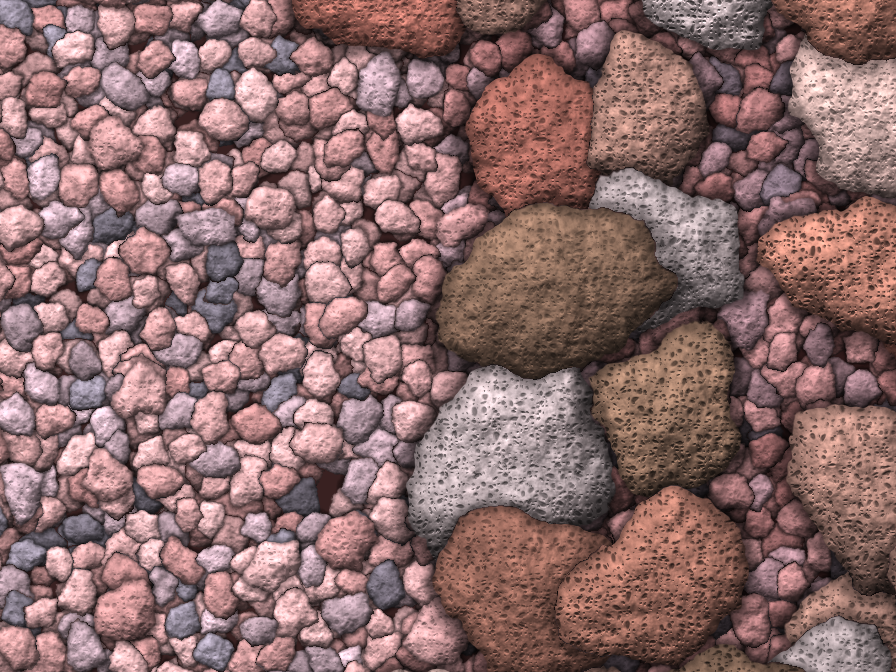
Give the GLSL for this texture, as a Shadertoy shader.

```glsl
// Pink volcanic gravel on the left, large porous lava rocks piled on the right.
const float TAU = 6.2831853;
const vec3 LIGHT = vec3(-0.30, 0.60, 0.74);
const float EXPOSURE = 1.17;
const float CORNER = 10.0;         // higher gives sharper stone corners
const float ROCK_EDGE = 0.56;      // rocks lie to the right of this
const vec3 SOIL = vec3(0.19, 0.11, 0.11);
const vec3 PINK_DEEP = vec3(0.67, 0.48, 0.48);
const vec3 PINK_PALE = vec3(0.84, 0.67, 0.68);
const vec3 MAUVE = vec3(0.66, 0.56, 0.60);
const vec3 SLATE = vec3(0.46, 0.43, 0.48);
const vec3 ROCKS[6] = vec3[6](
    vec3(0.58, 0.40, 0.35), vec3(0.62, 0.57, 0.58), vec3(0.47, 0.37, 0.31),
    vec3(0.76, 0.64, 0.62), vec3(0.62, 0.39, 0.35), vec3(0.60, 0.46, 0.42));

struct Stone { float r; vec2 slope; vec2 id; float cover; float shade; float near; };

float hash(vec2 p) {
    vec3 a = fract(p.xyx * vec3(0.1031, 0.1030, 0.0973));
    a += dot(a, a.yzx + 33.33);
    return fract((a.x + a.y) * a.z);
}

float noise(vec2 p) {
    vec2 i = floor(p), f = fract(p);
    f = f * f * (3.0 - 2.0 * f);
    return mix(mix(hash(i), hash(i + vec2(1, 0)), f.x),
               mix(hash(i + vec2(0, 1)), hash(i + vec2(1, 1)), f.x), f.y);
}

float fbm(vec2 p) {
    float sum = 0.0, amp = 0.5;
    for (int i = 0; i < 4; i++) {
        sum += amp * noise(p);
        p = mat2(1.6, 1.2, -1.2, 1.6) * p + 7.3;
        amp *= 0.5;
    }
    return sum;
}

// Rounded random polygon: x is 1 on the outline, yz is its gradient
vec3 stoneShape(vec2 q, vec2 id) {
    float axis = TAU * hash(id + 3.7), sum = 0.0;
    vec2 grad = vec2(0.0);
    for (int i = 0; i < 7; i++) {
        vec2 key = id + float(i) * vec2(17.3, 5.1);
        float a = (float(i) + 0.7 * hash(key)) * TAU / 7.0;
        float reach = (0.78 + 0.25 * hash(key + 41.0)) * (1.0 - 0.32 * abs(cos(a - axis)));
        vec2 dir = vec2(cos(a), sin(a)) / reach;
        float t = max(dot(q, dir), 0.0), w = pow(t, CORNER - 1.0);
        sum += w * t;
        grad += w * dir;
    }
    float r = pow(sum, 1.0 / CORNER);
    return vec3(r, grad * pow(max(r, 0.05), 1.0 - CORNER));
}

// Jittered grid of overlapping stones; the highest rank lies on top
Stone scatter(vec2 p, float cell, vec2 radii, float density, float leftEdge, float seed) {
    vec2 warp = vec2(fbm(p / cell * 4.0 + seed), fbm(p / cell * 4.0 + seed + 31.0)) - 0.47;
    p += warp * cell * 0.22;
    Stone s = Stone(9.0, vec2(0.0), vec2(0.0), 0.0, 1.0, 9.0);
    float rs[9], ranks[9], top = -1.0;
    for (int k = 0; k < 9; k++) {
        vec2 c = floor(p / cell) + vec2(k % 3, k / 3) - 1.0, id = c + seed;
        vec2 centre = (c + 0.2 + 0.6 * vec2(hash(id), hash(id + 57.0))) * cell;
        float radius = mix(radii.x, radii.y, hash(id + 11.0));
        rs[k] = 9.0;
        ranks[k] = hash(id + 23.0);
        vec2 q = (p - centre) / radius;
        if (centre.x < leftEdge || hash(id + 91.0) > density || dot(q, q) > 3.0) continue;
        vec3 shape = stoneShape(q, id);
        rs[k] = shape.x;
        s.near = min(s.near, shape.x);
        float aa = 1.2 / (iResolution.y * radius);
        float cover = 1.0 - smoothstep(1.0 - aa, 1.0 + aa, shape.x);
        if (cover > 0.0 && ranks[k] > top) {
            top = ranks[k];
            s.r = shape.x; s.slope = shape.yz; s.id = id; s.cover = cover;
        }
    }
    for (int k = 0; k < 9; k++)
        if (ranks[k] > top) s.shade *= mix(0.5, 1.0, smoothstep(0.95, 1.22, rs[k]));
    return s;
}

// Gas bubbles of random size, one per warped grid cell
float pits(vec2 p) {
    p += 0.9 * vec2(noise(p * 0.7), noise(p * 0.7 + 19.0));
    vec2 c = floor(p);
    vec2 d = fract(p) - 0.35 - 0.3 * vec2(hash(c), hash(c + 13.0));
    float size = 0.32 * hash(c + 29.0);
    return (1.0 - smoothstep(size * 0.5, size + 0.08, length(d))) * smoothstep(0.08, 0.18, size);
}

float bubbles(vec2 p) { return max(pits(p * 72.0), 0.8 * pits(p * 125.0 + 5.0)); }

// Lumps, grain and bubble hollows
float relief(vec2 p, float porous) {
    return 0.05 * porous * fbm(p * 13.0 + 2.0) + 0.013 * fbm(p * 48.0)
         - 0.003 * porous * bubbles(p);
}

vec3 paint(Stone s, vec3 albedo, vec2 p, float porous) {
    vec2 e = vec2(0.002, 0.0);
    float h = relief(p, porous);
    vec2 bump = vec2(relief(p + e.xy, porous) - h, relief(p + e.yx, porous) - h) / e.x;
    vec3 n = normalize(vec3(s.slope * s.r * s.r * 0.8 - bump * 0.8, 1.0));
    float light = 0.40 + 0.78 * max(dot(n, LIGHT), 0.0);
    float rim = 1.0 - 0.38 * smoothstep(0.80, 1.04, s.r);
    float grain = 0.74 + 0.6 * fbm(p * 90.0 + 3.0);
    return albedo * light * rim * grain * s.shade * (1.0 - 0.55 * porous * bubbles(p));
}

vec3 gravelColour(vec2 id) {
    float kind = hash(id + 67.0), tone = hash(id + 71.0);
    vec3 c = mix(PINK_DEEP, PINK_PALE, tone);
    if (kind > 0.72) c = MAUVE * (0.88 + 0.3 * tone);
    if (kind > 0.92) c = SLATE * (0.85 + 0.35 * tone);
    return c;
}

vec3 rockColour(vec2 id, vec2 p) {
    vec3 c = ROCKS[int(hash(id + 131.0) * 5.99)];
    vec3 stain = mix(c * 0.75, c * 1.18 + vec3(0.03, 0.01, 0.01), fbm(p * 14.0 + id));
    return mix(c, stain, 0.75) * (0.92 + 0.22 * hash(id + 37.0));
}

// Contact shadow that an upper layer leaves below it
float contact(float near, float dark) { return mix(dark, 1.0, smoothstep(0.95, 1.28, near)); }

void mainImage(out vec4 fragColor, in vec2 fragCoord) {
    vec2 p = fragCoord / iResolution.y;
    vec3 col = SOIL;

    // Gravel: a dim lower bed, the upper bed, then a few larger stones
    Stone s = scatter(p + 0.021, 0.050, vec2(0.036, 0.048), 1.0, -9.0, 210.0);
    if (s.cover > 0.0) col = mix(col, 0.78 * paint(s, gravelColour(s.id), p, 0.2), s.cover);
    s = scatter(p, 0.050, vec2(0.032, 0.047), 0.95, -9.0, 340.0);
    col *= contact(s.near, 0.45);
    if (s.cover > 0.0) col = mix(col, paint(s, gravelColour(s.id), p, 0.25), s.cover);
    s = scatter(p, 0.120, vec2(0.044, 0.064), 0.28, -9.0, 470.0);
    col *= contact(s.near, 0.5);
    if (s.cover > 0.0) col = mix(col, paint(s, gravelColour(s.id + 9.0), p, 0.4), s.cover);
    col *= mix(vec3(1.0), vec3(0.80, 0.73, 0.73), smoothstep(0.5, 0.8, p.x));

    // Large rocks
    s = scatter(p, 0.228, vec2(0.145, 0.215), 1.0, ROCK_EDGE, 620.0);
    col *= contact(s.near, 0.35);
    if (s.cover > 0.0) {
        float porous = 0.45 + 0.55 * hash(s.id + 49.0);
        col = mix(col, paint(s, rockColour(s.id, p), p, porous), s.cover);
    }
    fragColor = vec4(clamp(col * EXPOSURE, 0.0, 1.0), 1.0);
}
```
